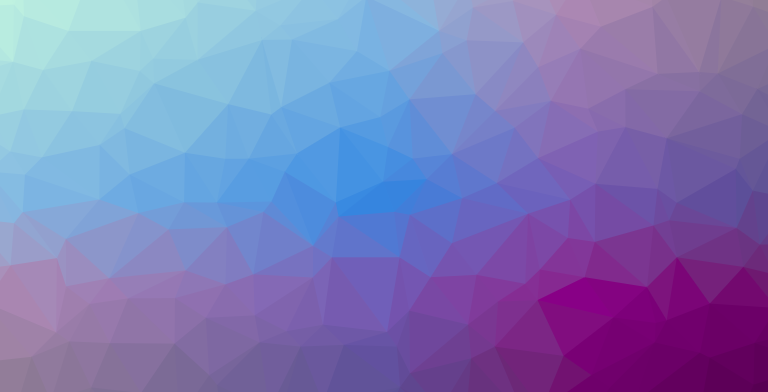
This background is drawn by a Shadertoy shader. Its source:

```glsl
#define GRID vec2(17.9, 9.1)      // cells across and up the canvas
#define ORIGIN vec2(0.4987, 0.5255) // canvas position of lattice point (0,0)
#define JITTER 0.4                // vertex displacement in cells
#define MINT vec3(0.75, 0.95, 0.88)
#define SKY vec3(0.52, 0.75, 0.87)
#define BLUE vec3(0.13, 0.53, 0.89)
#define MAGENTA vec3(0.54, 0.0, 0.53)
#define PLUM vec3(0.34, 0.0, 0.32)

const mat3 RGB_TO_XYZ = mat3(0.412, 0.213, 0.019,
                             0.358, 0.715, 0.119,
                             0.180, 0.072, 0.951);

// Perceptual space: cube roots of XYZ, so mixes stay even in lightness
vec3 toPerceptual(vec3 rgb) {
    return pow(RGB_TO_XYZ * pow(rgb, vec3(2.2)), vec3(1.0 / 3.0));
}

vec3 toRgb(vec3 v) {
    return pow(max(inverse(RGB_TO_XYZ) * (v * v * v), 0.0), vec3(1.0 / 2.2));
}

vec3 palette(float t) {
    vec3 stops[5] = vec3[5](MINT, SKY, BLUE, MAGENTA, PLUM);
    float s = clamp(t, 0.0, 1.0) * 4.0;
    int i = min(int(s), 3);
    return mix(toPerceptual(stops[i]), toPerceptual(stops[i + 1]), s - float(i));
}

// The same ramp runs rightward and downward; both are blended equally
vec3 gradient(vec2 uv) {
    return toRgb(0.5 * (palette(uv.x) + palette(1.0 - uv.y)));
}

// Lattice point displaced by sines of a quadratic phase
vec2 meshPoint(vec2 id) {
    vec2 bend = id * (id + 1.0);
    vec2 phase = vec2(0.0, 0.253)
               + id.x * vec2(2.889, 1.506) + id.y * vec2(3.85, -1.318)
               + id.x * id.y * vec2(-2.599, 0.75)
               + bend.x * vec2(-1.42, -0.674) + bend.y * vec2(-1.78, 2.22);
    return id + JITTER * sin(phase);
}

float cross2(vec2 a, vec2 b) {
    return a.x * b.y - a.y * b.x;
}

// Signed distance to the line a-b, positive on its left
float edgeDistance(vec2 p, vec2 a, vec2 b) {
    return cross2(normalize(b - a), p - a);
}

// Adds a flat facet, coloured at its middle; alpha holds coverage
void addFacet(inout vec4 sum, vec2 p, vec2 a, vec2 b, vec2 c, float pixel) {
    float inside = min(edgeDistance(p, a, b),
                       min(edgeDistance(p, b, c), edgeDistance(p, c, a)));
    float coverage = clamp(0.5 + inside / pixel, 0.0, 1.0);
    if (coverage > 0.0) {
        vec2 middle = (a + b + c) / 3.0;
        sum += coverage * vec4(gradient(middle / GRID + ORIGIN), 1.0);
    }
}

// Splits a quad along the diagonal that gives the rounder triangles
void addQuad(inout vec4 sum, vec2 p, vec2 id, float pixel) {
    vec2 a = meshPoint(id);
    vec2 b = meshPoint(id + vec2(1.0, 0.0));
    vec2 c = meshPoint(id + vec2(1.0, 1.0));
    vec2 d = meshPoint(id + vec2(0.0, 1.0));
    float sinSum = cross2(c - b, a - b) * dot(a - d, c - d)
                 + dot(c - b, a - b) * cross2(a - d, c - d);
    if (sinSum >= 0.0) {
        addFacet(sum, p, a, b, c, pixel);
        addFacet(sum, p, a, c, d, pixel);
    } else {
        addFacet(sum, p, a, b, d, pixel);
        addFacet(sum, p, b, c, d, pixel);
    }
}

void mainImage(out vec4 fragColor, in vec2 fragCoord) {
    vec2 uv = fragCoord / iResolution.xy;
    vec2 p = (uv - ORIGIN) * GRID;
    float pixel = GRID.y / iResolution.y;

    // Displaced quads can reach one cell beyond their own
    vec4 sum = vec4(0.0);
    for (int y = -1; y <= 1; y++)
        for (int x = -1; x <= 1; x++)
            addQuad(sum, p, floor(p) + vec2(x, y), pixel);

    vec3 color = sum.a > 0.0 ? sum.rgb / sum.a : gradient(uv);
    fragColor = vec4(color, 1.0);
}
```
